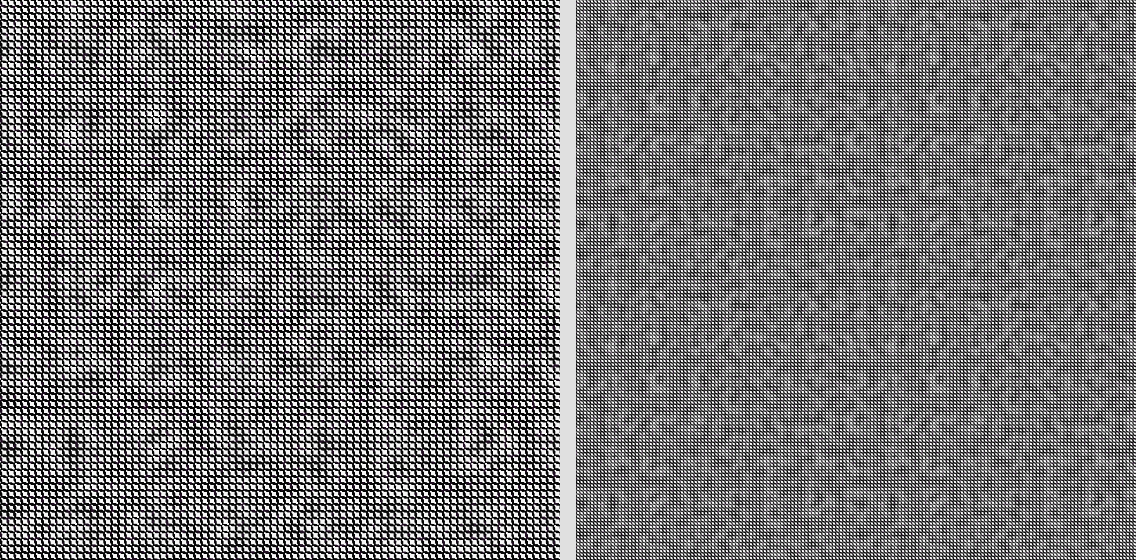
Left, the tile; right, the same tile 2 across and 2 down.
Reproduce this pattern procedurally as a three.js fragment shader.

```glsl
// Fine houndstooth-like weave: white checks linked by slanted arms on black, 81 by 81 repeats.
varying vec2 vUv;

const float REPEATS = 81.0;
const vec2 CHECK_CENTER = vec2(0.64, 0.56);
const float CHECK_HALF = 0.3;      // half side of a check, in cells
const float ARM_HALF = 0.13;       // half width of the slanted arms
const float ARM_REACH = 0.45;      // how far the arms extend to each side
const float EDGE_SHARPNESS = 0.7;  // edge width, in pixels
const float FINE_WEAR = 0.04;
const float BROAD_WEAR = 0.06;

const vec3 INK = vec3(0.02);
const vec3 PLUM_INK = vec3(0.12, 0.05, 0.13);
const vec3 PAPER = vec3(0.97);

// Random unit gradient on a lattice that wraps after period cells.
vec2 latticeGradient(vec2 node, float period) {
  vec2 p = mod(node, period);
  float h = fract(sin(dot(p, vec2(12.99, 78.23))) * 4375.85);
  float angle = 6.28319 * h;
  return vec2(cos(angle), sin(angle));
}

// Tiling gradient noise, roughly -0.7 to 0.7.
float gradientNoise(vec2 p, float period) {
  vec2 i = floor(p);
  vec2 f = fract(p);
  vec2 u = f * f * f * (f * (f * 6.0 - 15.0) + 10.0);
  vec2 e = vec2(0.0, 1.0);
  float a = dot(latticeGradient(i, period), f);
  float b = dot(latticeGradient(i + e.yx, period), f - e.yx);
  float c = dot(latticeGradient(i + e.xy, period), f - e.xy);
  float d = dot(latticeGradient(i + e.yy, period), f - e.yy);
  return mix(mix(a, b, u.x), mix(c, d, u.x), u.y);
}

// Antialiased inside of an edge at signed distance d.
float coverage(float d, float pixel) {
  return clamp(0.5 - d / pixel, 0.0, 1.0);
}

float boxCoverage(vec2 p, float halfSide, vec2 pixel) {
  vec2 side = abs(p) - halfSide;
  return coverage(side.x, pixel.x) * coverage(side.y, pixel.y);
}

// Square check with arms toward its upper left and lower right.
float armedCheck(vec2 p, float wear, vec2 pixel) {
  float slant = abs(p.x + p.y) * 0.7071;
  float arm = coverage(slant - ARM_HALF - wear, max(pixel.x, pixel.y));
  return max(boxCoverage(p, CHECK_HALF + wear, pixel),
             arm * boxCoverage(p, ARM_REACH + wear, pixel));
}

void main() {
  vec2 grid = vUv * REPEATS;
  vec2 pixel = max(fwidth(grid), vec2(0.0001)) * EDGE_SHARPNESS;

  // Cell coordinates around the check centre.
  vec2 p = fract(grid - CHECK_CENTER + 0.5) - 0.5;

  // Uneven edges, and wider patches where the checks swell or shrink.
  float wear = FINE_WEAR * gradientNoise(grid * 2.0, REPEATS * 2.0)
             + BROAD_WEAR * gradientNoise(vUv * 27.0, 27.0);
  float check = armedCheck(p, wear, pixel);

  // Faint plum flecks in the black.
  float fleck = smoothstep(0.3, 0.42, gradientNoise(grid + 0.37, REPEATS));
  vec3 ground = mix(INK, PLUM_INK, fleck);

  gl_FragColor = vec4(mix(ground, PAPER, check), 1.0);
}
```
